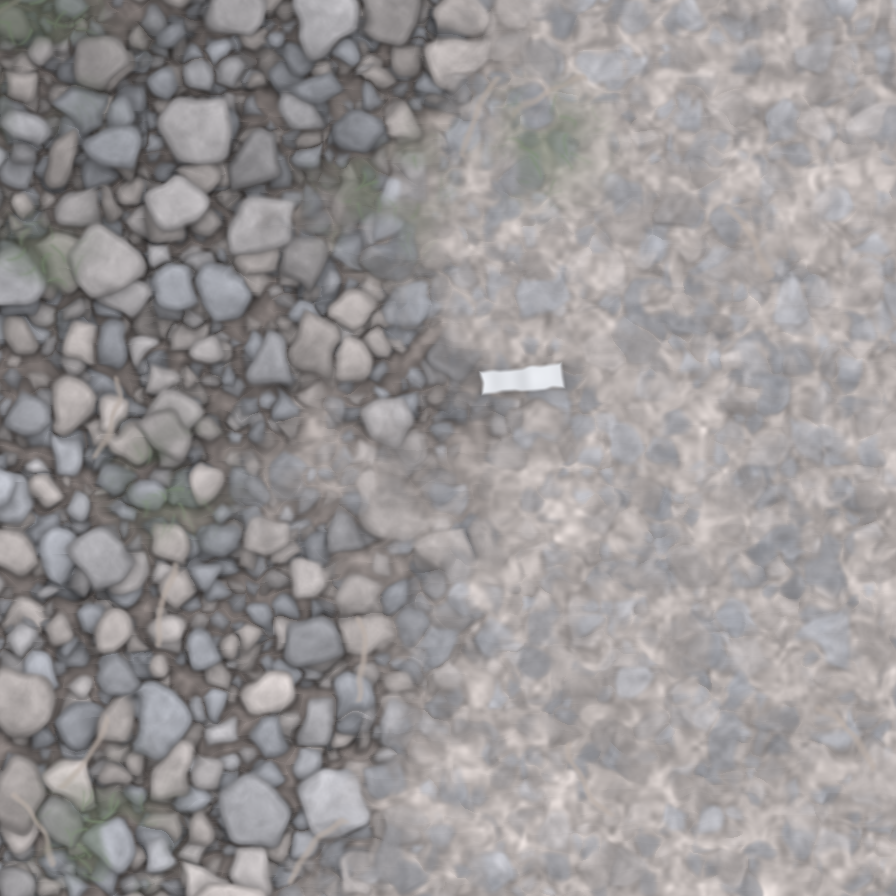
This texture is drawn by a three.js fragment shader. Its source:

```glsl
// Loose grey gravel meeting a worn dirt road, with grass tufts, twigs and a scrap of paper.
#define SOFT 0.003
#define STONE_SIDES 6
#define ROAD_COVER 0.72
#define SHADOW_DEPTH 0.36
#define SHADOW_REACH 0.006
#define VERGE_EDGE 0.43
#define BLUE_STONE vec3(0.635, 0.645, 0.675)
#define WARM_STONE vec3(0.695, 0.67, 0.665)
#define ROAD_DIRT vec3(0.735, 0.705, 0.695)
#define GAP_DIRT vec3(0.55, 0.515, 0.505)
#define GRASS_GREEN vec3(0.42, 0.48, 0.39)
#define TWIG_TAN vec3(0.71, 0.665, 0.635)

varying vec2 vUv;

float hash1(vec2 p) {
  vec3 q = fract(vec3(p.xyx) * 0.1031);
  q += dot(q, q.yzx + 33.33);
  return fract((q.x + q.y) * q.z);
}

vec2 hash2(vec2 p) { return vec2(hash1(p), hash1(p + 57.3)); }

float noise(vec2 p) {
  vec2 i = floor(p), f = fract(p);
  f = f * f * (3.0 - 2.0 * f);
  return mix(mix(hash1(i), hash1(i + vec2(1, 0)), f.x),
             mix(hash1(i + vec2(0, 1)), hash1(i + vec2(1, 1)), f.x), f.y);
}

float fbm(vec2 p) {
  float sum = 0.0, gain = 0.5;
  for (int i = 0; i < 4; i++) {
    sum += gain * noise(p);
    p = mat2(1.6, 1.2, -1.2, 1.6) * p + 7.1;
    gain *= 0.5;
  }
  return sum / 0.9375;
}

float smoothMax(float a, float b, float k) {
  float h = max(k - abs(a - b), 0.0) / k;
  return max(a, b) + 0.25 * h * h * k;
}

// Irregular rounded polygon
float stoneShape(vec2 p, float size, vec2 key) {
  float d = -1.0;
  for (int i = 0; i < STONE_SIDES; i++) {
    vec2 rnd = hash2(key + 13.7 * float(i + 1));
    float a = 6.2832 * (float(i) + 0.7 * rnd.x) / float(STONE_SIDES);
    d = smoothMax(d, dot(p, vec2(cos(a), sin(a))) - size * mix(0.58, 1.1, rnd.y), 0.12);
  }
  return d;
}

// Scattered stones that yield to their neighbours: distance, id, offset from centre
vec4 stones(vec2 p, float scale, float seed, float share) {
  vec2 q = p * scale, cell = floor(q), rel = vec2(0.0), id = vec2(0.0);
  float near = 9.0, next = 9.0;
  for (int j = -1; j <= 1; j++)
    for (int i = -1; i <= 1; i++) {
      vec2 c = cell + vec2(i, j), key = c + seed;
      if (hash1(key + 3.7) > share) continue;
      vec2 r = q - c - 0.2 - 0.6 * hash2(key);
      float d = stoneShape(r, mix(0.32, 0.62, hash1(key + 9.1)), key);
      if (d < near) { next = near; near = d; rel = r; id = key; }
      else next = min(next, d);
    }
  return vec4(max(near, 0.5 * (near - next) + 0.03) / scale, hash1(id + 21.3), rel);
}

// Lay one size of stone over the ground: shadowed when loose, half buried in the road
vec3 addStones(vec3 ground, vec2 p, float scale, float seed, float share, float loose) {
  vec4 s = stones(p, scale, seed, share);
  float shade = exp(-max(s.x, 0.0) / SHADOW_REACH) * mix(1.0, 0.6, step(0.0, s.w));
  float buried = ROAD_COVER * smoothstep(0.35, 0.6, noise(p * 30.0 + seed));
  ground *= 1.0 - shade * mix(0.16 * buried, SHADOW_DEPTH, loose);
  vec3 tone = mix(BLUE_STONE, WARM_STONE, smoothstep(0.25, 0.8, s.y));
  tone *= 0.87 + 0.25 * fract(s.y * 17.3);
  tone *= 1.0 + 0.2 * mix(0.4, 1.0, loose) * dot(s.zw, vec2(0.3, 0.9));
  tone *= 0.87 + 0.26 * fbm(p * 50.0 + seed);
  tone *= mix(1.0, mix(0.76, 1.0, smoothstep(0.0, 0.009, -s.x)), loose);
  float blur = mix(1.4, 1.0, loose) * SOFT;
  float cover = 1.0 - smoothstep(-blur, blur, s.x);
  return mix(ground, tone, cover * mix(buried, 1.0, loose));
}

// Scattered thin strands, lengths and widths in cells
float strands(vec2 p, float scale, float seed, float share, float width) {
  vec2 q = p * scale, cell = floor(q);
  float d = 9.0;
  for (int j = -1; j <= 1; j++)
    for (int i = -1; i <= 1; i++) {
      vec2 c = cell + vec2(i, j), key = c + seed;
      if (hash1(key + 5.9) > share) continue;
      vec2 r = q - c - hash2(key);
      float a = 6.2832 * hash1(key + 31.1);
      r = mat2(cos(a), -sin(a), sin(a), cos(a)) * r;
      r.y += 0.35 * r.x * r.x;
      r.x -= clamp(r.x, -0.4, 0.4);
      d = min(d, length(r) - width);
    }
  return 1.0 - smoothstep(-SOFT, SOFT, d / scale);
}

float tuft(vec2 p, vec2 centre, float radius) {
  return exp(-dot(p - centre, p - centre) / (radius * radius));
}

void main() {
  vec2 p = vUv + 0.008 * (vec2(noise(vUv * 45.0), noise(vUv * 45.0 + 40.0)) - 0.5);
  float edge = VERGE_EDGE + 0.14 * (p.y - 0.5) + 0.2 * (noise(p * 6.5) - 0.5);
  edge += 0.2 * (noise(p * 17.0 + 3.0) - 0.5);
  float loose = 1.0 - smoothstep(-0.16, 0.14, p.x - edge);

  // Ground and stones, from fine to coarse
  vec3 col = mix(ROAD_DIRT, GAP_DIRT, loose) * (0.85 + 0.3 * fbm(p * vec2(26.0, 36.0)));
  col *= 0.9 + 0.2 * noise(p * 110.0);
  col = addStones(col, p, 21.0, 317.0, 0.5, loose);
  col = addStones(col, p, 48.0, 11.0, 0.6, loose * 0.8);
  col = addStones(col, p, 30.0, 83.0, 0.65, loose);
  col = addStones(col, p, 19.0, 147.0, 0.62, loose);
  col = addStones(col, p, 12.5, 211.0, 0.27, loose);
  float grit = noise(p * 75.0 + 5.0) + noise(p * 120.0);
  col *= 1.0 + mix(0.1, 0.05, loose) * (grit - 1.0);

  // Twigs and grass
  col = mix(col, TWIG_TAN, 0.65 * strands(p, 9.0, 301.0, 0.14, 0.03));
  float green = tuft(p, vec2(0.02, 0.97), 0.09) + tuft(p, vec2(0.43, 0.79), 0.06)
              + tuft(p, vec2(0.61, 0.84), 0.05) + tuft(p, vec2(0.12, 0.07), 0.06)
              + tuft(p, vec2(0.04, 0.70), 0.05) + tuft(p, vec2(0.19, 0.46), 0.05);
  green = min(green, 1.0) * smoothstep(0.25, 0.65, noise(p * 30.0 + 9.0));
  col = mix(col, GRASS_GREEN * 0.9, 0.5 * green);
  col = mix(col, GRASS_GREEN * 1.15, 0.7 * green * strands(p, 42.0, 401.0, 0.8, 0.07));

  // Paper scrap with its shadow
  vec2 r = mat2(0.995, -0.1, 0.1, 0.995) * (vUv - vec2(0.583, 0.577));
  vec2 b = abs(r) - vec2(0.045, 0.0125 + 0.025 * r.x);
  float paper = max(b.x, b.y) + 0.003 * (noise(r * 90.0) - 0.5);
  col *= 1.0 - 0.25 * exp(-max(paper, 0.0) / 0.012);
  vec3 white = vec3(0.87, 0.88, 0.9) * (0.94 + 0.1 * noise(r * vec2(70.0, 30.0)));
  col = mix(col, white, 1.0 - smoothstep(-SOFT, SOFT, paper));

  // Dimmer towards the upper left
  col *= mix(0.9, 1.03, smoothstep(0.0, 0.8, length(vUv - vec2(0.0, 1.0))));
  gl_FragColor = vec4(col, 1.0);
}
```
